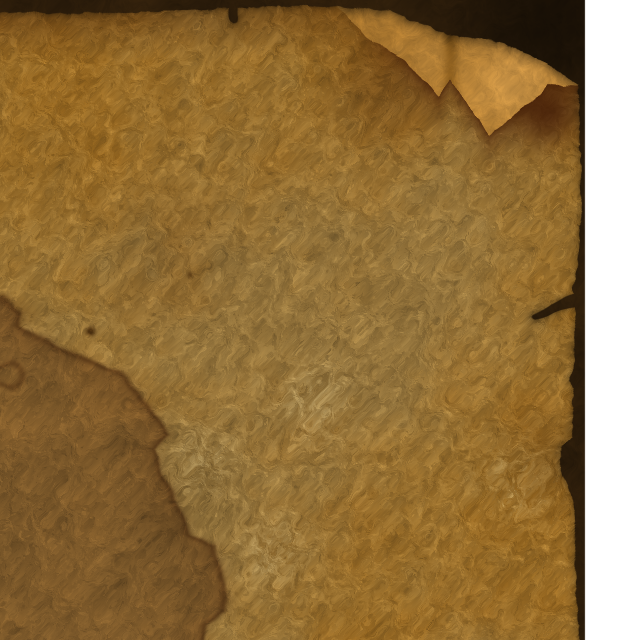
Write a three.js fragment shader that draws this texture.

```glsl
varying vec2 vUv;

const vec3 PAPER = vec3(0.58, 0.45, 0.225);
const vec3 GOLD = vec3(0.59, 0.405, 0.125);
const vec3 UMBER = vec3(0.36, 0.21, 0.05);
const vec3 STAIN = vec3(0.465, 0.325, 0.15);
const vec3 STAIN_LINE = vec3(0.29, 0.17, 0.065);
const vec3 PALE = vec3(0.68, 0.59, 0.39);
const vec3 BACKING = vec3(0.17, 0.11, 0.04);
const vec3 FLAP_LIGHT = vec3(0.77, 0.56, 0.26);
const vec3 FLAP_DARK = vec3(0.53, 0.35, 0.10);
const vec3 RED_SHADE = vec3(0.25, 0.10, 0.02);
const float CANVAS_END = 0.914;
const float SOFT = 0.0013;
const float GRAIN = 0.12;

vec2 hash2(vec2 p) {
  vec3 q = fract(vec3(p.xyx) * vec3(0.1031, 0.1030, 0.0973));
  q += dot(q, q.yzx + 33.33);
  return fract((q.xx + q.yz) * q.zy);
}

// Cellular noise: signed soft splats around jittered cell points
float cells(vec2 p) {
  vec2 id = floor(p), f = fract(p);
  float sum = 0.0;
  for (int y = -1; y <= 1; y++)
    for (int x = -1; x <= 1; x++) {
      vec2 o = vec2(float(x), float(y));
      vec2 h = hash2(id + o + 60.0);
      vec2 d = o + h - f;
      float k = max(0.0, 1.0 - dot(d, d));
      sum += (2.0 * fract(h.x * 17.3 + h.y * 31.7) - 1.0) * k * k * k;
    }
  return sum;
}

float mottle(vec2 p) {
  float sum = 0.0, amp = 0.7;
  for (int i = 0; i < 4; i++) {
    sum += amp * cells(p);
    p = mat2(1.7, 1.2, -1.2, 1.7) * p + 7.3;
    amp *= 0.75;
  }
  return sum;
}

float rise(float x, float a, float b) { return clamp((x - a) / (b - a), 0.0, 1.0); }
float inside(float d) { return smoothstep(-SOFT, SOFT, d); }
float glow(vec2 p, vec2 c, float r) { p = (p - c) / r; return exp(-dot(p, p)); }

float capsule(vec2 p, vec2 a, vec2 b, float ra, float rb) {
  float h = clamp(dot(p - a, b - a) / dot(b - a, b - a), 0.0, 1.0);
  return length(p - mix(a, b, h)) - mix(ra, rb, h);
}

// Outlines, each a sum of straight ramps
float topEdge(float x) {
  return 0.980 + 0.010 * rise(x, 0.2, 0.42) - 0.006 * rise(x, 0.527, 0.61)
    - 0.039 * rise(x, 0.61, 0.70) - 0.010 * rise(x, 0.70, 0.78)
    - 0.029 * rise(x, 0.78, 0.846) - 0.039 * rise(x, 0.846, 0.904);
}
float flapEdge(float x) {
  return 0.990 - 0.049 * rise(x, 0.527, 0.573) - 0.030 * rise(x, 0.573, 0.625)
    - 0.061 * rise(x, 0.625, 0.686) + 0.026 * rise(x, 0.686, 0.703)
    - 0.087 * rise(x, 0.703, 0.764) + 0.065 * rise(x, 0.764, 0.846)
    + 0.013 * rise(x, 0.846, 0.855);
}
float rightEdge(float w) {
  return 0.903 + 0.006 * rise(w, 0.13, 0.3) - 0.011 * rise(w, 0.34, 0.45)
    - 0.010 * rise(w, 0.575, 0.59) + 0.010 * rise(w, 0.595, 0.607)
    - 0.005 * rise(w, 0.61, 0.684) - 0.017 * rise(w, 0.684, 0.697)
    + 0.022 * rise(w, 0.736, 0.785) + 0.007 * rise(w, 0.885, 1.0);
}
float stainEdge(float t) {
  return 0.08 * rise(t, -0.03, 0.0) - 0.08 + 0.029 * rise(t, 0.0, 0.022)
    - 0.003 * rise(t, 0.022, 0.042) + 0.052 * rise(t, 0.042, 0.074)
    + 0.104 * rise(t, 0.074, 0.116) + 0.033 * rise(t, 0.116, 0.146)
    + 0.045 * rise(t, 0.146, 0.214) - 0.023 * rise(t, 0.214, 0.237)
    + 0.030 * rise(t, 0.237, 0.302) + 0.026 * rise(t, 0.302, 0.367)
    + 0.039 * rise(t, 0.367, 0.387) + 0.017 * rise(t, 0.387, 0.445)
    - 0.030 * rise(t, 0.491, 0.511);
}
float stainDistance(vec2 p, float h) {
  float t = 0.534 - p.y;
  float slope = (stainEdge(t + h) - stainEdge(t - h)) / (2.0 * h);
  return (stainEdge(t) - p.x) / sqrt(1.0 + slope * slope);
}

void main() {
  vec2 p = vUv;
  float broad = mottle(p * 7.0);
  float fine = mottle(p * 58.0 + 2.0 * broad);
  float fibre = cells(vec2(p.x + p.y, 3.0 * (p.y - p.x)) * 48.0 + 2.5 * fine);
  float jag = 0.0022 * cells(p * 75.0) + 0.0012 * fine;
  vec2 q = p + 0.004 * vec2(cells(p * 38.0), cells(p * 38.0 + 19.0));

  // Aged paper
  float gold = glow(p, vec2(0.08, 0.83), 0.25) + 0.8 * glow(p, vec2(0.55, 0.93), 0.22)
    + 0.7 * glow(p, vec2(0.73, 0.22), 0.17) + 0.7 * glow(p, vec2(0.58, 0.0), 0.16)
    + 0.75 * smoothstep(0.68, 0.92, p.x);
  vec3 color = mix(PAPER, GOLD, clamp(gold + 0.28 * broad, 0.0, 1.0));
  float pale = glow(p, vec2(0.49, 0.37), 0.06) + glow(p, vec2(0.32, 0.28), 0.045)
    + glow(p, vec2(0.43, 0.14), 0.05) + 0.7 * glow(p, vec2(0.81, 0.25), 0.06);
  color = mix(color, PALE, clamp((0.4 * pale + 0.12) * (0.5 + fine), 0.0, 0.6));
  float shade = 0.65 * smoothstep(0.89, 1.0, p.y) * (1.0 - 0.5 * p.x)
    + 0.5 * glow(p, vec2(0.60, 0.87), 0.085) + 0.22 * glow(p, vec2(0.27, 0.60), 0.1)
    + 0.25 * glow(p, vec2(0.87, 0.29), 0.08);
  color = mix(color, UMBER, clamp(shade + 0.1 * broad, 0.0, 0.85));

  // Water stain with a dark rim and a small ring
  float rim = stainDistance(q, 0.012);
  float soak = stainDistance(q, 0.06);
  color = mix(color, STAIN * (1.0 + 0.06 * broad), 0.85 * smoothstep(-0.004, 0.006, rim));
  color = mix(color, STAIN_LINE, 0.32 * exp(-abs(soak) / (soak > 0.0 ? 0.028 : 0.010)));
  color = mix(color, STAIN_LINE, 0.6 * exp(-pow(rim / 0.0045, 2.0)));
  float ring = length(q - vec2(0.013, 0.414)) - 0.020;
  color = mix(color, STAIN_LINE, 0.5 * exp(-pow(ring / 0.0055, 2.0)));

  // Specks and grain
  float speck = glow(q, vec2(0.142, 0.482), 0.007) + 0.6 * glow(q, vec2(0.30, 0.571), 0.006);
  color = mix(color, UMBER * 0.7, min(speck, 0.85));
  color *= 1.0 + GRAIN * (fine + 0.6 * fibre) + 0.05 * broad;

  // Shadow under the curled corner
  float top = topEdge(p.x), low = flapEdge(p.x);
  float below = max(low - p.y, 0.0);
  float span = smoothstep(0.53, 0.66, p.x);
  color = mix(color, RED_SHADE, 0.7 * span * exp(-below / 0.025));
  color = mix(color, RED_SHADE, 0.8 * glow(p, vec2(0.855, 0.825), 0.05));

  // Curled flap
  float lit = 0.35 + 0.65 * glow(p, vec2(0.80, 0.875), 0.085)
    + 0.3 * glow(p, vec2(0.67, 0.91), 0.045) - 0.5 * exp(-pow((p.x - 0.704) / 0.011, 2.0));
  vec3 flap = mix(FLAP_DARK, FLAP_LIGHT, clamp(lit + 0.15 * broad, 0.0, 1.0));
  flap *= 1.0 + 0.09 * fine + 0.08 * cells(vec2(p.x * 45.0 + p.y * 20.0, p.y * 12.0));
  flap *= 0.82 + 0.18 * smoothstep(0.0, 0.022, top - p.y);
  color = mix(color, flap, inside(p.y - low + jag) * step(0.527, p.x));

  // Torn outline over the dark backing
  float sheet = min(top - p.y, rightEdge(1.0 - p.y) - p.x) + jag;
  sheet = min(sheet, capsule(q, vec2(0.367, 1.0), vec2(0.367, 0.974), 0.007, 0.009));
  sheet = min(sheet, capsule(q, vec2(0.915, 0.534), vec2(0.865, 0.521), 0.013, 0.008));
  sheet = min(sheet, capsule(q, vec2(0.865, 0.521), vec2(0.838, 0.505), 0.008, 0.004));
  color *= 1.0 - 0.3 * exp(-max(sheet, 0.0) / 0.006);
  vec3 backing = BACKING * (1.0 + 0.15 * broad + 0.1 * fine);
  backing *= 1.0 - 0.45 * glow(p, vec2(0.87, 0.97), 0.15);
  color = mix(backing, color, inside(sheet));

  gl_FragColor = vec4(mix(color, vec3(1.0), inside(p.x - CANVAS_END)), 1.0);
}
```
